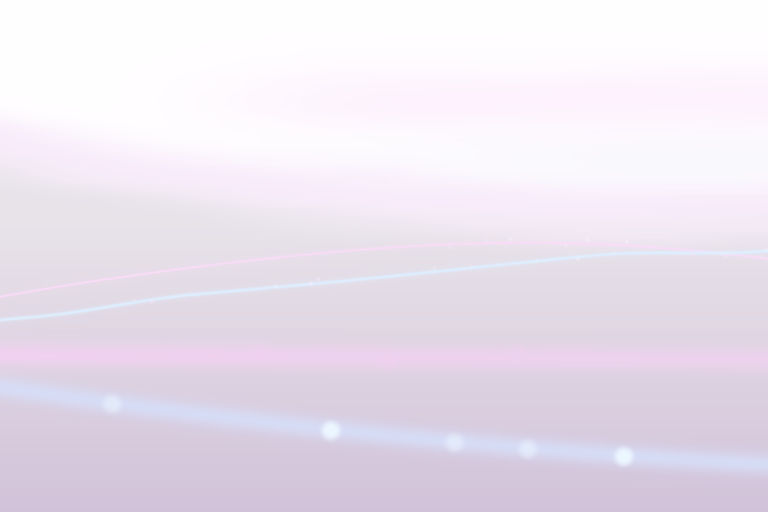
A Shadertoy shader for this background:

```glsl
// Pale lilac haze with a sloping cloud bank, two thin glowing threads and two
// soft ribbons below them. Curves give each height across the canvas, Gaussian
// falloffs give the glow, and loops scatter the sparkles and light discs.

#define PINK_THREAD_WIDTH 0.0022
#define BLUE_THREAD_WIDTH 0.0034
#define PINK_RIBBON_WIDTH 0.024
#define BLUE_RIBBON_WIDTH 0.021
#define DISC_RADIUS 0.026
#define SPARKLE_COUNT 34
#define SPARKLE_RADIUS 0.0032
#define STREAK_AMOUNT 0.018

const float PI = 3.14159;
const vec3 GROUND_LOW  = vec3(0.82, 0.76, 0.85);
const vec3 GROUND_HIGH = vec3(0.91, 0.89, 0.915);
const vec3 SKY_WHITE   = vec3(1.0, 0.995, 1.0);
const vec3 CLOUD_LILAC = vec3(0.975, 0.915, 0.99);
const vec3 CLOUD_PINK  = vec3(0.99, 0.94, 0.99);
const vec3 CLOUD_BLUE  = vec3(0.965, 0.965, 0.99);
const vec3 RIBBON_PINK = vec3(0.945, 0.82, 0.94);
const vec3 RIBBON_BLUE = vec3(0.84, 0.865, 0.965);
const vec3 THREAD_PINK = vec3(0.985, 0.86, 0.975);
const vec3 THREAD_BLUE = vec3(0.87, 0.935, 1.0);
const vec3 DISC_LIGHT  = vec3(0.93, 0.97, 1.0);

float hash(vec2 p) {
    return fract(sin(dot(p, vec2(127.1, 311.7))) * 43758.5);
}

vec2 gradientAt(vec2 cell) {
    float angle = 2.0 * PI * hash(cell);
    return vec2(cos(angle), sin(angle));
}

float gradientNoise(vec2 p) {
    vec2 i = floor(p), f = fract(p);
    vec2 u = f * f * f * (f * (f * 6.0 - 15.0) + 10.0);
    vec2 e = vec2(1.0, 0.0);
    float low  = mix(dot(gradientAt(i), f), dot(gradientAt(i + e.xy), f - e.xy), u.x);
    float high = mix(dot(gradientAt(i + e.yx), f - e.yx), dot(gradientAt(i + e.xx), f - e.xx), u.x);
    return mix(low, high, u.y);
}

float glow(float d, float width) {
    return exp(-d * d / (width * width));
}

// Heights of the curves, with x from 0 to 1 across the canvas
float cloudEdge(float x)  { return 0.736 - 0.31 * x + 0.183 * x * x; }
float pinkRibbon(float x) { return 0.307 - 0.01 * x; }
float blueRibbon(float x) { return 0.244 - 0.223 * x + 0.072 * x * x; }

float pinkThread(float x) {
    return 0.5215 - 0.2324 * (x - 0.66) * (x - 0.66) - 0.005 * sin(2.0 * PI * x);
}

float blueThread(float x) {
    return 0.375 + 0.135 * x + 0.0156 * smoothstep(0.05, 0.25, x)
         + 0.006 * smoothstep(0.4, 0.8, x) - 0.0215 * smoothstep(0.78, 1.0, x);
}

vec3 haze(float x, float y) {
    float streak = STREAK_AMOUNT * (gradientNoise(vec2(x * 3.0, y * 18.0))
                 + 0.5 * gradientNoise(vec2(x * 7.0, y * 55.0)));
    float d = y - cloudEdge(x) + streak;
    vec3 col = mix(GROUND_LOW, GROUND_HIGH, clamp(y / 0.57, 0.0, 1.0));
    col = mix(col, SKY_WHITE, smoothstep(-0.11, 0.07, d));
    col = mix(col, CLOUD_BLUE, 0.7 * smoothstep(0.2, 0.9, x) * glow(y - 0.69 + streak, 0.06));
    col = mix(col, CLOUD_LILAC, 0.75 * glow(d + 0.012, 0.047));
    return mix(col, CLOUD_PINK, 0.85 * smoothstep(0.12, 0.55, x) * glow(y - 0.805 + streak, 0.065));
}

void mainImage(out vec4 fragColor, in vec2 fragCoord) {
    float aspect = iResolution.x / iResolution.y;
    float pixel = 1.0 / iResolution.y;
    float x = fragCoord.x / iResolution.x;
    float y = fragCoord.y / iResolution.y;
    vec2 p = vec2(x * aspect, y);
    vec3 col = haze(x, y);

    // Soft ribbons
    col = mix(col, RIBBON_PINK, mix(0.95, 0.75, x) * glow(y - pinkRibbon(x), PINK_RIBBON_WIDTH));
    col = mix(col, RIBBON_BLUE, 0.95 * glow(y - blueRibbon(x), BLUE_RIBBON_WIDTH));

    // Faint discs beside the pink ribbon
    for (int i = 0; i < 3; i++) {
        float cx = 0.338 + 0.168 * float(i);
        float cy = pinkRibbon(cx) + 0.011 * cos(PI * float(i));
        float d = length(p - vec2(cx * aspect, cy));
        col = mix(col, RIBBON_PINK, 0.35 * smoothstep(0.022, 0.008, d));
    }

    // Light discs along the blue ribbon, every third one brighter
    for (int i = 0; i < 5; i++) {
        float n = float(i), t = n * PI / 4.0;
        float cx = 0.146 + 0.1666 * n + 0.113 * sin(t) + 0.0385 * sin(2.0 * t);
        float d = length(p - vec2(cx * aspect, blueRibbon(cx) - 0.002));
        float strength = i % 3 == 1 ? 0.95 : 0.5;
        col = mix(col, DISC_LIGHT, strength * smoothstep(DISC_RADIUS, 0.3 * DISC_RADIUS, d));
    }

    // Thin threads with a faint halo
    float dPink = y - pinkThread(x), dBlue = y - blueThread(x);
    col = mix(col, THREAD_PINK, 0.85 * glow(dPink, max(PINK_THREAD_WIDTH, pixel)) + 0.1 * glow(dPink, 0.01));
    col = mix(col, THREAD_BLUE, 0.88 * glow(dBlue, max(BLUE_THREAD_WIDTH, pixel)) + 0.1 * glow(dBlue, 0.012));

    // Sparkles near the threads, denser to the right
    for (int i = 0; i < SPARKLE_COUNT; i++) {
        float n = float(i);
        float cx = sqrt(hash(vec2(n, 1.7)));
        float cy = i % 3 == 0 ? pinkThread(cx) : blueThread(cx);
        cy += 0.018 * (hash(vec2(n, 5.3)) - 0.5);
        float d = length(p - vec2(cx * aspect, cy));
        vec3 tint = mix(THREAD_PINK, SKY_WHITE, hash(vec2(n, 9.1)));
        col = mix(col, tint, 0.65 * hash(vec2(n, 3.9)) * glow(d, max(SPARKLE_RADIUS, pixel)));
    }

    fragColor = vec4(col, 1.0);
}
```
